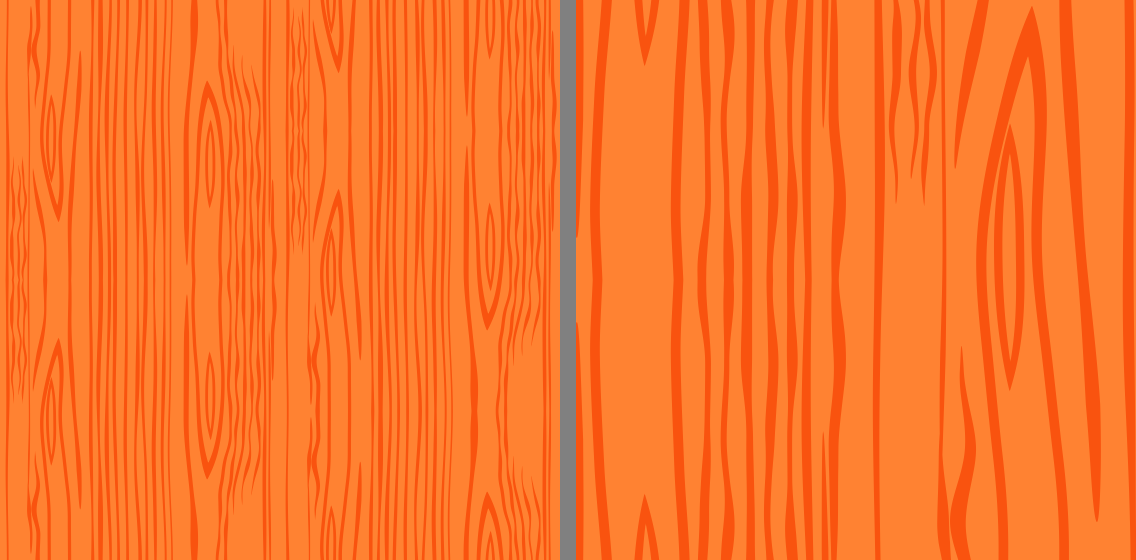
Left: the whole. Right: its middle third, enlarged.
Reproduce this texture procedurally as a Shadertoy shader.

```glsl
// Two-tone wood grain: upright planks of tapering strands that flow around knots.
// Each plank is 100 units wide and folded into mirrored halves 100 units tall;
// every second plank is slid along its length.

float hash(float n) {
    n = fract(n * 0.1031);
    n *= n + 33.33;
    n *= n + n;
    return fract(n);
}

float noise(float y, float seed) {
    float cell = floor(y) + seed * 37.0;
    return mix(hash(cell), hash(cell + 1.0), smoothstep(0.0, 1.0, fract(y)));
}

// Soft-edged coverage of a band with the given half width around x = 0
float band(float x, float halfWidth) {
    float pixel = 200.0 / iResolution.y;
    return clamp((halfWidth - abs(x)) / pixel + 0.5, 0.0, 1.0)
         * clamp(2.0 * halfWidth / pixel, 0.0, 1.0);
}

// One grain line that swells, sways and tapers to points at the ends of its span
float strand(vec2 p, float x, float width, float sway, float pitch, vec2 span, float seed) {
    float center = x + sway * (noise(p.y / pitch, seed) - 0.5);
    float swell = 0.55 + 0.9 * noise(p.y / (pitch * 0.8) + 0.4, seed + 5.0);
    float taper = clamp(min(p.y - span.x, span.y - p.y) / 14.0, 0.0, 1.0);
    return band(p.x - center, 0.5 * width * swell * sqrt(taper));
}

// A closed eye inside a pod that is pointed at one end and open at the other
float knot(vec2 p, vec2 eye, float facing, float lean, float radius) {
    vec2 q = p - eye;
    q.x += 0.7 * (noise(p.y / 13.0, eye.x) - 0.5);
    q.y *= facing;

    float along = abs(q.y) / 16.0;
    float rim = 1.8 * (1.0 - pow(along, 2.5));
    float hole = 0.8 * (1.0 - pow(along / 0.78, 2.5));
    float ring = band(q.x, rim) * (1.0 - band(q.x, hole));

    float x = q.x - lean * smoothstep(0.0, 35.0, abs(q.y));
    float depth = 30.0 - q.y;
    float outer = radius * (1.0 - exp(-depth / 11.0));
    float inner = (radius - 1.15) * (1.0 - exp(-(depth - 6.0) / 11.0));
    return max(ring, band(x, outer) * (1.0 - band(x, inner)));
}

float grain(vec2 p) {
    const vec2 FULL = vec2(-50.0, 150.0);

    // Knots
    float ink = knot(p, vec2(18.2, 49.5), 1.0, 3.1, 4.2);
    ink = max(ink, knot(p, vec2(75.0, 58.6), -1.0, -1.0, 5.4));

    // Lines bending around the left knot
    float bend = smoothstep(58.0, 90.0, p.y);
    ink = max(ink, strand(p, mix(11.8, 16.4, bend), 1.2, 0.6, 20.0, vec2(60.0, 150.0), 1.0));
    bend = smoothstep(20.0, 88.0, p.y);
    ink = max(ink, strand(p, mix(29.0, 24.6, bend), 1.4, 1.0, 24.0, vec2(18.0, 150.0), 2.0));

    // Wriggling lines on the left edge
    for (float i = 0.0; i < 3.0; i++) {
        vec2 span = vec2(55.0 + 4.0 * hash(i + 8.0), 112.0 - 4.0 * i);
        ink = max(ink, strand(p, 4.8 + 1.9 * i, 0.85, 1.6, 6.5, span, 10.0 + i));
    }
    ink = max(ink, strand(p, 2.6, 0.9, 0.5, 30.0, FULL, 14.0));
    ink = max(ink, strand(p, 10.3, 0.6, 0.5, 25.0, vec2(24.0, 150.0), 15.0));
    ink = max(ink, strand(p, 10.6, 1.1, 1.6, 9.0, vec2(2.0, 29.0), 16.0));
    ink = max(ink, strand(p, 13.0, 1.3, 1.8, 9.0, vec2(-50.0, 39.0), 17.0));

    // Straight lines between the knots
    for (float i = 0.0; i < 10.0; i++) {
        float x = 32.6 + 3.2 * i + 1.5 * (hash(i + 40.0) - 0.5);
        x += 1.6 * (noise(p.y / 45.0, 3.0) - 0.5);
        ink = max(ink, strand(p, x, 0.8 + 0.5 * hash(i + 60.0), 1.2, 32.0, FULL, 20.0 + i));
    }

    // Fat line beside the right knot
    float bulge = exp(-pow((p.y - 10.0) / 9.0, 2.0));
    float x = mix(69.4, 66.6, smoothstep(10.0, 50.0, p.y));
    ink = max(ink, strand(p, x, 1.4 + 3.0 * bulge, 0.5, 25.0, vec2(-50.0, 95.0), 31.0));

    // Wavy lines pushed aside by the right knot
    bend = smoothstep(22.0, 42.0, p.y);
    for (float i = 0.0; i < 5.0; i++) {
        float start = i < 2.0 ? -50.0 : 9.0 + 3.5 * i;
        float wave = mix(1.5, 0.8, smoothstep(40.0, 70.0, p.y));
        float left = mix(78.2, 82.0, bend) + 2.8 * i - 0.2 * i * bend;
        ink = max(ink, strand(p, left, 1.0, wave, 9.0, vec2(start, 150.0), 32.0 + i));
    }

    // Right edge: two plain lines and a scalloped one
    ink = max(ink, strand(p, 94.4, 0.9, 0.7, 28.0, FULL, 38.0));
    ink = max(ink, strand(p, 96.2, 0.7, 0.6, 30.0, vec2(-50.0, 82.0), 39.0));
    ink = max(ink, strand(p, 97.8, 1.5, 1.0, 10.0, vec2(64.0, 150.0), 40.0));
    return ink;
}

void mainImage(out vec4 fragColor, in vec2 fragCoord) {
    vec2 uv = fragCoord / iResolution.y;
    float plank = floor(uv.x * 2.0);
    float slide = 0.734 * mod(plank, 2.0);
    float fold = 1.0 - abs(1.0 - 2.0 * fract(1.0 - uv.y - slide));
    vec2 p = 100.0 * vec2(fract(uv.x * 2.0), fold);

    vec3 wood = vec3(1.0, 0.51, 0.195);
    vec3 grainColor = vec3(0.975, 0.325, 0.057);
    fragColor = vec4(mix(wood, grainColor, grain(p)), 1.0);
}
```
